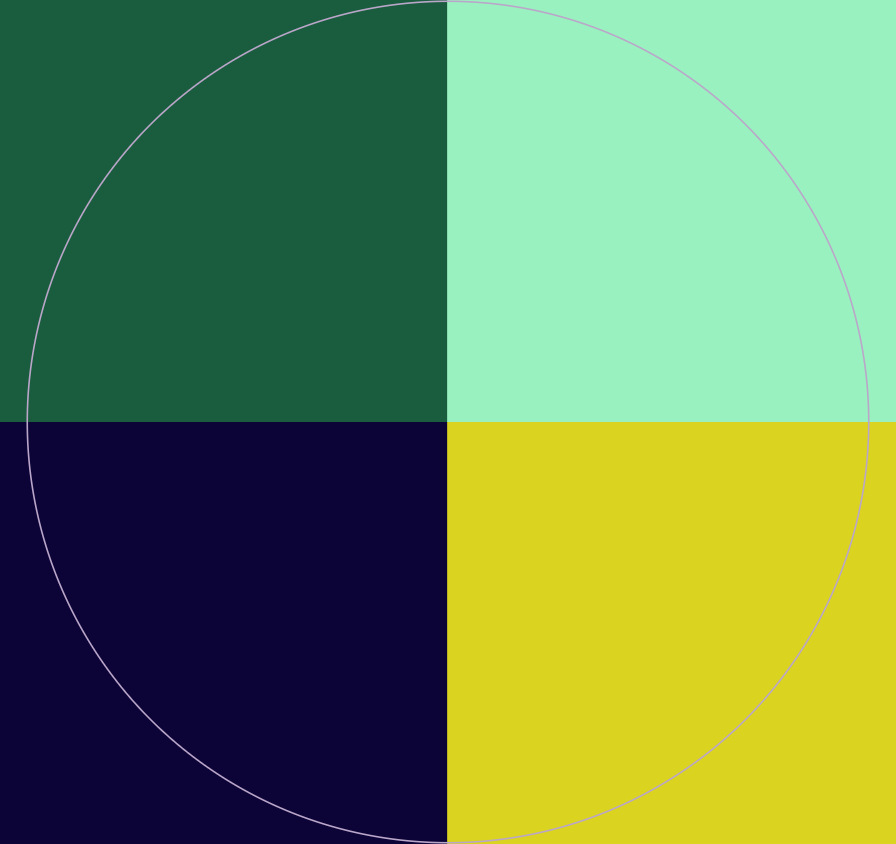
Write a Shadertoy shader that draws this background.

```glsl
#define TOP_LEFT     vec3(0.102, 0.361, 0.243)
#define TOP_RIGHT    vec3(0.604, 0.945, 0.753)
#define BOTTOM_LEFT  vec3(0.047, 0.016, 0.216)
#define BOTTOM_RIGHT vec3(0.855, 0.831, 0.125)
#define RING_COLOR   vec3(0.730, 0.650, 0.790)
#define SPLIT        vec2(-0.001, 0.0)
#define RING_RADIUS  0.4985
#define RING_WIDTH   0.0019

// Antialiased step across one pixel
float edge(float dist, float pixel) {
    return clamp(dist / pixel + 0.5, 0.0, 1.0);
}

// Four flat quadrants meeting at the split point
vec3 quadrants(vec2 p, float pixel) {
    float right = edge(p.x - SPLIT.x, pixel);
    float top = edge(p.y - SPLIT.y, pixel);
    vec3 lower = mix(BOTTOM_LEFT, BOTTOM_RIGHT, right);
    vec3 upper = mix(TOP_LEFT, TOP_RIGHT, right);
    return mix(lower, upper, top);
}

// Coverage of a thin circle outline
float ring(vec2 p, float pixel) {
    float dist = abs(length(p) - RING_RADIUS);
    return edge(0.5 * RING_WIDTH - dist, pixel);
}

void mainImage(out vec4 fragColor, in vec2 fragCoord) {
    // Centred coordinates in units of the canvas height
    float pixel = 1.0 / iResolution.y;
    vec2 p = (fragCoord - 0.5 * iResolution.xy) * pixel;

    vec3 color = quadrants(p, pixel);
    color = mix(color, RING_COLOR, ring(p, pixel));
    fragColor = vec4(color, 1.0);
}
```
